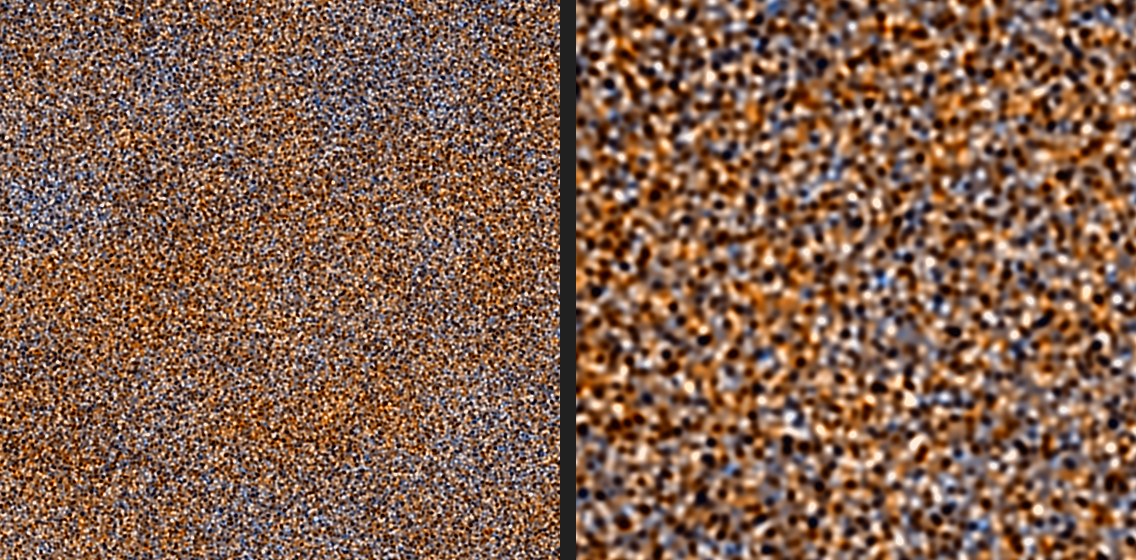
Left: the whole. Right: its middle third, enlarged.
Give the GLSL for this texture, as a Shadertoy shader.

```glsl
// Fine mineral grain: dark, tan and pale specks with orange and slate tints.
// Each jittered cell drops a ringed spot of random tone and a soft spot of
// random tint; their sums index a colour ramp, with slow patches on top.

#define GRAIN_CELLS 215.0   // cells across the canvas
#define SPOT_RADIUS 0.58    // spot sigma, in cells
#define RING 0.7            // depth of the contrasting ring round a spot
#define CONTRAST 1.06       // spread of the tones
#define TINT 0.95           // strength of the fine tint
#define PATCH_TINT 1.5      // strength of the broad tint patches
#define PATCH_TONE 0.35     // strength of the broad tone patches
#define PATCH_SCALE 5.0     // broad patches across the canvas
#define WARM_SHIFT vec3(0.060, -0.008, -0.085)

// Four random values in 0..1 for an integer cell and a layer number
vec4 hash4(ivec2 cell, int layer) {
    uvec4 v = uvec4(uint(cell.x), uint(cell.y), uint(layer), 17u);
    v = v * 1664525u + 1013904223u;
    for (int i = 0; i < 2; i++) {
        v.x += v.y * v.w;
        v.y += v.z * v.x;
        v.z += v.x * v.y;
        v.w += v.y * v.z;
        v ^= v >> 16u;
    }
    return vec4(v >> 8u) / 16777216.0;
}

// Smooth noise with two channels, each in -1..1
vec2 valueNoise(vec2 p, int layer) {
    ivec2 c = ivec2(floor(p));
    vec2 f = fract(p);
    f = f * f * (3.0 - 2.0 * f);
    vec2 low = mix(hash4(c, layer).xy, hash4(c + ivec2(1, 0), layer).xy, f.x);
    vec2 high = mix(hash4(c + ivec2(0, 1), layer).xy, hash4(c + ivec2(1, 1), layer).xy, f.x);
    return 2.0 * mix(low, high, f.y) - 1.0;
}

// Broad tone (x) and tint (y) patches over several octaves
vec2 patches(vec2 uv) {
    vec2 sum = vec2(0.0);
    float weight = 0.5;
    vec2 p = uv * PATCH_SCALE + 3.7;
    for (int i = 0; i < 4; i++) {
        sum += weight * valueNoise(p, 10 + i);
        p = mat2(1.6, 1.2, -1.2, 1.6) * p + 5.3;
        weight *= 0.65;
    }
    return sum;
}

// Fine grain: tone (x) and tint (y), each with a spread close to one
vec2 grain(vec2 p) {
    ivec2 home = ivec2(floor(p));
    vec2 sum = vec2(0.0);
    for (int y = -2; y <= 2; y++) {
        for (int x = -2; x <= 2; x++) {
            ivec2 cell = home + ivec2(x, y);
            vec4 rnd = hash4(cell, 1);
            vec2 d = p - vec2(cell) - rnd.xy;
            float u = dot(d, d) / (2.0 * SPOT_RADIUS * SPOT_RADIUS);
            vec2 spot = exp(-u) * vec2(1.0 - RING * u, 1.0);
            sum += spot * (2.0 * rnd.zw - 1.0);
        }
    }
    return sum * vec2(2.28, 1.69);
}

// Colour ramp, stops placed by the share of area each colour takes
vec3 grainColour(float tone) {
    vec3 colours[8] = vec3[8](
        vec3(0.04, 0.01, 0.02), vec3(0.18, 0.07, 0.04),
        vec3(0.31, 0.17, 0.09), vec3(0.39, 0.28, 0.23),
        vec3(0.53, 0.40, 0.33), vec3(0.67, 0.55, 0.47),
        vec3(0.85, 0.72, 0.64), vec3(1.00, 0.93, 0.86));
    float stops[8] = float[8](-2.5, -1.7, -0.99, -0.45, 0.11, 0.81, 1.7, 2.6);
    vec3 colour = colours[0];
    for (int i = 1; i < 8; i++) {
        float t = clamp((tone - stops[i - 1]) / (stops[i] - stops[i - 1]), 0.0, 1.0);
        colour = mix(colour, colours[i], t);
    }
    return colour;
}

void mainImage(out vec4 fragColor, in vec2 fragCoord) {
    vec2 uv = fragCoord / iResolution.y;
    vec2 speck = grain(uv * GRAIN_CELLS);
    vec2 broad = patches(uv);

    float tone = CONTRAST * speck.x + PATCH_TONE * broad.x;
    float tint = TINT * speck.y + PATCH_TINT * broad.y;

    // Tint shows most in the middle tones, least in the darkest and palest
    float tintShare = mix(0.45, 1.15, exp(-0.4 * (tone - 0.3) * (tone - 0.3)));
    vec3 colour = grainColour(tone) + WARM_SHIFT * tint * tintShare;
    fragColor = vec4(clamp(colour, 0.0, 1.0), 1.0);
}
```
